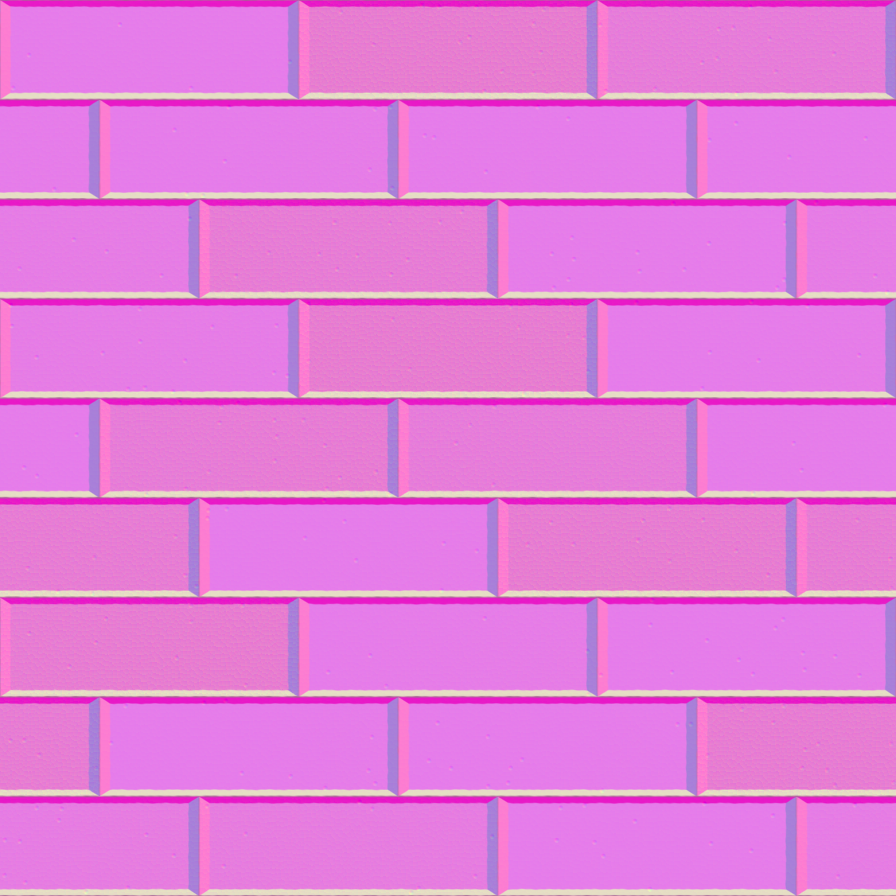
Reproduce this texture map procedurally as a Shadertoy shader.

```glsl
// Glossy pink bevelled bricks in a third-offset running bond, lit like a normal map.
#define COLS 3.0
#define ROWS 9.0
#define BEVEL vec2(0.0118, 0.0075)
#define JOINT 0.0008
#define GRAIN 0.11
#define GRAIN_CELLS 230.0
#define SPECK_CELLS 54.0
#define SPECK_SHARE 0.09
#define WEAR 0.0005
#define VIOLET_FACE vec3(0.900, 0.488, 0.918)
#define ROSE_FACE vec3(0.905, 0.490, 0.815)

const float TAU = 6.2831853;

vec2 hash2(vec2 p) {
    vec3 q = fract(vec3(p.xyx) * vec3(0.1031, 0.1030, 0.0973));
    q += dot(q, q.yzx + 33.33);
    return fract((q.xx + q.yz) * q.zy);
}

// Wrapping cellular noise: offset from the nearest point (xy), its random value (z)
vec3 cellular(vec2 uv, float cells) {
    vec2 p = uv * cells, base = floor(p);
    vec3 nearest = vec3(9.0);
    for (int j = -1; j <= 1; j++)
    for (int i = -1; i <= 1; i++) {
        vec2 id = base + vec2(i, j);
        vec2 wrapped = mod(id, cells);
        vec2 away = p - id - 0.15 - 0.7 * hash2(wrapped + 7.0);
        if (dot(away, away) < dot(nearest.xy, nearest.xy))
            nearest = vec3(away, hash2(wrapped + 91.0).x);
    }
    return nearest;
}

// Layered sines with whole periods across the canvas
float ripple(vec2 uv) {
    vec2 a = TAU * uv;
    return (sin(37.0 * a.x + 23.0 * a.y) + sin(61.0 * a.y - 29.0 * a.x + 1.7)
          + sin(97.0 * a.x + 83.0 * a.y + 4.1)) / 3.0;
}

void mainImage(out vec4 fragColor, in vec2 fragCoord) {
    vec2 uv = fragCoord / iResolution.xy;
    float px = 1.0 / iResolution.y;

    // Brick layout: each row is shifted a third of a brick
    float row = floor(uv.y * ROWS);
    vec2 brick = vec2(uv.x * COLS - mod(ROWS - 1.0 - row, 3.0) / 3.0, uv.y * ROWS);
    vec2 id = vec2(mod(floor(brick.x), COLS), mod(row, ROWS));
    vec2 local = fract(brick);

    // Signed distance to the nearest upright and level joint
    vec2 side = (fract(brick + 0.5) - 0.5) / vec2(COLS, ROWS);
    float wear = ripple(uv);
    vec2 depth = (abs(side) + WEAR * wear) / BEVEL;

    // Face tint: rosier bricks are also rougher
    vec2 rnd = hash2(id * 3.7 + 5.0);
    float rose = smoothstep(0.2, 1.0, rnd.x);
    float drift = (local.x - 0.5) * (rnd.y - 0.3) - 0.15 * (local.y - 0.5);
    rose = clamp(rose + 0.35 * drift + 0.04 * wear, 0.0, 1.0);
    vec3 face = mix(VIOLET_FACE, ROSE_FACE, rose);

    // Fine grain and sparse raised specks as surface slopes
    vec3 grain = cellular(uv, GRAIN_CELLS);
    vec3 speck = cellular(uv, SPECK_CELLS);
    float dome = (1.0 - smoothstep(0.06, 0.19, length(speck.xy))) * step(speck.z, SPECK_SHARE);
    vec2 slope = -GRAIN * grain.xy * (0.4 + rose) - 3.5 * speck.xy * dome;
    vec3 relief = vec3(0.22 * slope.x, 0.34 * slope.y, -0.10 * (slope.x + slope.y));

    // Mitred bevels
    vec3 upright = mix(vec3(0.66, 0.50, 0.85), vec3(0.99, 0.49, 0.82),
                       smoothstep(-px, px, side.x + WEAR * wear));
    vec3 level = mix(vec3(0.91, 0.10, 0.78), vec3(0.90, 0.87, 0.77),
                     smoothstep(-px, px, side.y));
    float mitre = px / BEVEL.y;
    vec3 bevel = mix(upright, level, smoothstep(-mitre, mitre, depth.x - depth.y));
    vec2 soft = px / BEVEL;
    vec2 inside = smoothstep(1.0 - soft, 1.0 + soft, depth);
    vec3 color = mix(bevel, face, inside.x * inside.y) + relief;

    // Thin, unevenly soiled joints
    vec2 gap = 1.0 - smoothstep(vec2(JOINT - 0.5 * px), vec2(JOINT + px), abs(side));
    float soil = 0.5 + 0.3 * wear;
    color = mix(color, vec3(0.62, 0.36, 0.56), max(gap.y, 0.45 * gap.x) * soil);

    fragColor = vec4(clamp(color, 0.0, 1.0), 1.0);
}
```
